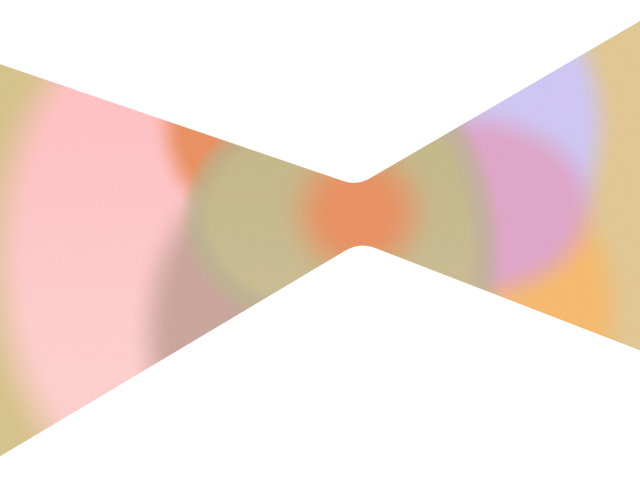
Reproduce this background procedurally as a Shadertoy shader.

```glsl
// A bow-tie window on white, filled with soft overlapping pastel ellipses.
// Each ellipse is a blurred distance field laid over a tan base; two pairs of
// lines joined by smooth max/min cut the window, and gradient noise adds grain.

const float ASPECT = 0.7617; // canvas height over width

const vec3 WHITE    = vec3(1.0);
const vec3 TAN_LEFT = vec3(0.84, 0.76, 0.55);
const vec3 TAN_RIGHT = vec3(0.88, 0.78, 0.58);
const vec3 PINK_LOW  = vec3(0.99, 0.81, 0.80);
const vec3 PINK_HIGH = vec3(1.00, 0.76, 0.77);
const vec3 MAUVE    = vec3(0.79, 0.65, 0.61);
const vec3 ORANGE   = vec3(0.91, 0.57, 0.39);
const vec3 LAVENDER = vec3(0.81, 0.78, 0.95);
const vec3 AMBER    = vec3(0.96, 0.73, 0.44);
const vec3 MAGENTA  = vec3(0.87, 0.65, 0.78);
const vec3 SAGE_LOW  = vec3(0.80, 0.74, 0.59);
const vec3 SAGE_HIGH = vec3(0.77, 0.72, 0.54);
const vec3 SAGE_RIM = vec3(0.70, 0.70, 0.57);

// Random gradient for one lattice corner
vec2 gradientAt(vec2 cell) {
    vec3 h = fract(cell.xyx * vec3(0.1031, 0.1030, 0.0973));
    h += dot(h, h.yzx + 33.33);
    float angle = 6.2832 * fract((h.x + h.y) * h.z);
    return vec2(cos(angle), sin(angle));
}

float gradientNoise(vec2 p) {
    vec2 i = floor(p), f = p - i;
    vec2 u = f * f * f * (f * (f * 6.0 - 15.0) + 10.0);
    vec2 e = vec2(1.0, 0.0);
    float a = dot(gradientAt(i), f);
    float b = dot(gradientAt(i + e), f - e);
    float c = dot(gradientAt(i + e.yx), f - e.yx);
    float d = dot(gradientAt(i + e.xx), f - e.xx);
    return mix(mix(a, b, u.x), mix(c, d, u.x), u.y);
}

float smoothMax(float a, float b, float k) {
    float h = max(k - abs(a - b), 0.0) / k;
    return max(a, b) + 0.25 * k * h * h;
}

float smoothMin(float a, float b, float k) {
    return -smoothMax(-a, -b, k);
}

// Coverage of an ellipse whose edge fades over +-blur
float softEllipse(vec2 p, vec2 center, vec2 radius, float blur) {
    vec2 q = (p - center) / radius;
    float k = length(q);
    float dist = (k + 1e-4) * (k - 1.0) / (length(q / radius) + 1e-4);
    return 1.0 - smoothstep(-blur, blur, dist);
}

// Coverage of the bow-tie between the upper and lower notches
float bowTie(vec2 p, float pixel) {
    float top = smoothMax(0.6615 - 0.340 * p.x, 0.1469 + 0.582 * p.x, 0.0195);
    float bottom = smoothMin(0.0495 + 0.595 * p.x, 0.6009 - 0.386 * p.x, 0.0234);
    float dist = max(p.y - top, bottom - p.y);
    return 1.0 - smoothstep(-pixel, pixel, dist);
}

vec3 pastels(vec2 p) {
    float height = smoothstep(0.15, 0.6, p.y);
    vec3 col = mix(TAN_LEFT, TAN_RIGHT, p.x);

    // Left group
    vec3 pink = mix(PINK_LOW, PINK_HIGH, height);
    col = mix(col, pink, softEllipse(p, vec2(0.267, 0.358), vec2(0.267, 0.387), 0.045));
    col = mix(col, ORANGE, softEllipse(p, vec2(0.358, 0.579), vec2(0.098, 0.143), 0.027));
    col = mix(col, MAUVE, softEllipse(p, vec2(0.404, 0.241), vec2(0.169, 0.247), 0.035));

    // Right group
    col = mix(col, LAVENDER, softEllipse(p, vec2(0.768, 0.566), vec2(0.169, 0.221), 0.030));
    col = mix(col, AMBER, softEllipse(p, vec2(0.807, 0.280), vec2(0.150, 0.195), 0.032));
    col = mix(col, MAGENTA, softEllipse(p, vec2(0.729, 0.439), vec2(0.189, 0.135), 0.033));

    // Sage middle with a greyer rim
    float sage = max(softEllipse(p, vec2(0.514, 0.423), vec2(0.208, 0.163), 0.028),
                     softEllipse(p, vec2(0.612, 0.358), vec2(0.146, 0.263), 0.032));
    col = mix(col, mix(SAGE_LOW, SAGE_HIGH, height), sage);
    col = mix(col, SAGE_RIM, 1.8 * sage * (1.0 - sage));

    // Glowing core at the waist
    return mix(col, ORANGE, softEllipse(p, vec2(0.560, 0.430), vec2(0.084), 0.046));
}

void mainImage(out vec4 fragColor, in vec2 fragCoord) {
    vec2 p = fragCoord / iResolution.xy * vec2(1.0, ASPECT);
    float grain = 0.012 * gradientNoise(p * 320.0);
    vec3 col = mix(WHITE, pastels(p) + grain, bowTie(p, 0.8 / iResolution.x));
    fragColor = vec4(col, 1.0);
}
```
